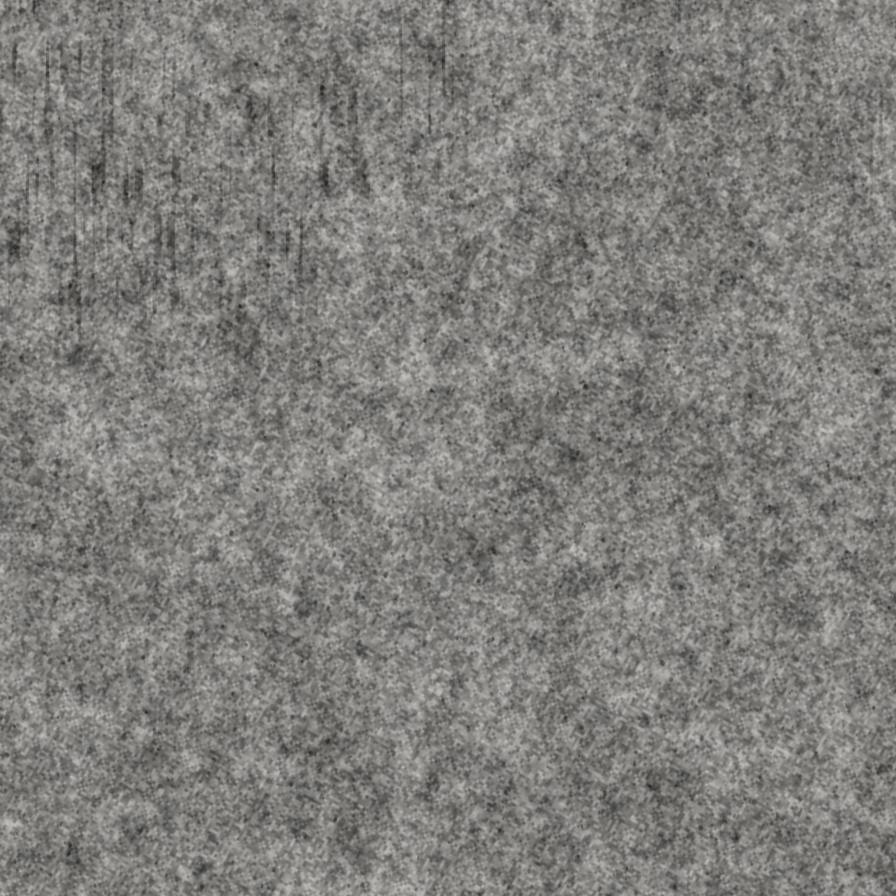
Write a Shadertoy shader that draws this texture.

```glsl
// Weathered grey concrete: fine grain, soft dark blotches, pits and vertical scratches.

#define BASE_TONE 0.508
#define FINE_GRAIN 0.25
#define COARSE_GRAIN 0.17
#define MOTTLE 0.13
#define CLOUDS 0.09
#define BLOTCH_DEPTH 0.085
#define PIT_DEPTH 0.14
#define SCRATCH_DEPTH 0.19
#define WARM_TINT vec3(0.006, 0.002, -0.012)
#define COOL_TINT vec3(-0.003, 0.0, 0.008)

// Integer hash: three random values in 0..1 for a cell.
vec3 hash3(vec2 cell, float seed) {
    uvec3 v = uvec3(ivec3(vec3(cell, seed))) * 1664525u + 1013904223u;
    v.x += v.y * v.z; v.y += v.z * v.x; v.z += v.x * v.y;
    v ^= v >> 16u;
    v.x += v.y * v.z; v.y += v.z * v.x; v.z += v.x * v.y;
    return vec3(v >> 8u) / 16777216.0;
}

// Smooth value noise in 0..1.
float noise(vec2 p, float seed) {
    vec2 cell = floor(p), f = fract(p);
    f = f * f * (3.0 - 2.0 * f);
    float bottom = mix(hash3(cell, seed).x, hash3(cell + vec2(1, 0), seed).x, f.x);
    float top = mix(hash3(cell + vec2(0, 1), seed).x, hash3(cell + vec2(1, 1), seed).x, f.x);
    return mix(bottom, top, f.y);
}

float signedNoise(vec2 p, float seed) {
    return noise(p, seed) - 0.5;
}

vec2 rotate(vec2 p, float angle) {
    float c = cos(angle), s = sin(angle);
    return vec2(c * p.x - s * p.y, s * p.x + c * p.y);
}

// Soft round spots, one per cell with the given chance; radii in cells.
float spots(vec2 p, float chance, float minRadius, float maxRadius, float seed) {
    vec2 home = floor(p);
    float cover = 0.0;
    for (int y = -1; y <= 1; y++)
    for (int x = -1; x <= 1; x++) {
        vec2 cell = home + vec2(x, y);
        vec3 place = hash3(cell, seed);
        vec3 look = hash3(cell, seed + 1.0);
        float radius = mix(minRadius, maxRadius, look.x);
        float shape = 1.0 - smoothstep(0.45 * radius, radius, length(p - cell - place.xy));
        cover = max(cover, shape * step(place.z, chance) * mix(0.5, 1.0, look.y));
    }
    return cover;
}

// Thin vertical scratches gathered in patches, denser towards the top.
float scratches(vec2 uv) {
    float patches = smoothstep(0.5, 0.85, noise(uv * vec2(7.0, 5.0) + 3.7, 20.0));
    patches *= mix(0.35, 1.0, smoothstep(0.2, 0.9, uv.y));
    float bend = 0.003 * signedNoise(uv * vec2(5.0, 9.0), 21.0);
    float lines = noise(vec2((uv.x + bend) * 190.0, uv.y * 15.0), 22.0);
    float breaks = mix(0.4, 1.0, noise(uv * vec2(200.0, 90.0), 23.0));
    return patches * smoothstep(0.58, 0.88, lines) * breaks;
}

void mainImage(out vec4 fragColor, in vec2 fragCoord) {
    vec2 uv = fragCoord / iResolution.y;

    // Layered grain, each layer turned to hide the noise lattice
    float tone = BASE_TONE;
    tone += FINE_GRAIN * signedNoise(rotate(uv, 0.5) * 310.0, 1.0);
    tone += COARSE_GRAIN * signedNoise(rotate(uv, 1.1) * 145.0, 2.0);
    tone += MOTTLE * signedNoise(rotate(uv * vec2(1.0, 0.8), 0.3) * 58.0, 3.0);
    tone += CLOUDS * signedNoise(rotate(uv, 0.8) * 19.0, 4.0);
    tone += CLOUDS * 0.6 * signedNoise(rotate(uv, 0.2) * 6.0, 5.0);

    // Dark damp blotches with ragged rims
    vec2 ragged = vec2(signedNoise(uv * 95.0, 6.0), signedNoise(uv * 95.0, 7.0)) * 0.012;
    float blotches = spots((uv + ragged) * vec2(29.0, 25.0), 0.6, 0.18, 0.46, 8.0);
    tone -= BLOTCH_DEPTH * blotches;

    // Small pits and scratches
    vec2 pitWarp = ragged * 0.3;
    tone -= PIT_DEPTH * spots((uv + pitWarp) * vec2(95.0, 72.0), 0.26, 0.16, 0.36, 10.0);
    tone -= SCRATCH_DEPTH * scratches(uv);

    vec3 color = vec3(max(tone, 0.16)) + WARM_TINT + COOL_TINT * blotches;
    fragColor = vec4(color, 1.0);
}
```
